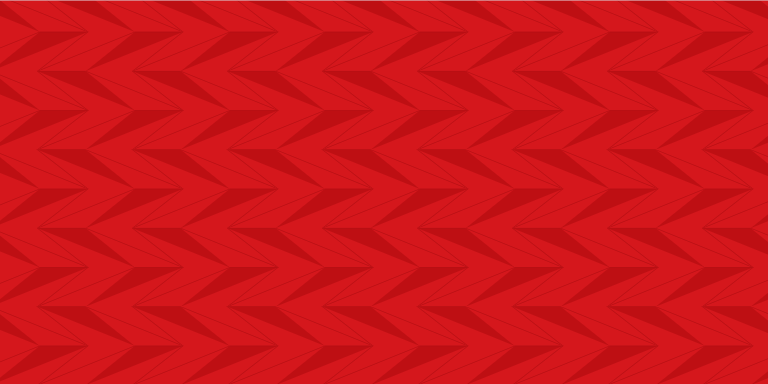
Give the GLSL for this pattern, as a WebGL 2 fragment shader.

```glsl
#version 300 es
precision highp float;
// Red folded-paper herringbone: mirrored bands of dark triangles, fine creases and a pale top rim.

uniform vec2 u_resolution;
out vec4 fragColor;

// Lengths are fractions of the canvas height.
const float PERIOD = 0.2474;              // horizontal repeat
const float BAND = 0.1022;                // height of one band; two bands per repeat
const vec2 ANCHOR = vec2(0.0975, 0.8146); // left end of one fold edge
const float FOLD_SPAN = 0.508;            // fold length, in periods
const float FOLD_SHIFT = 0.024;           // offset of every second fold, in periods
const float CREASE_WIDTH = 0.0018;
const float FOLD_WIDTH = 0.0016;
const float RIM_HEIGHT = 0.0019;

const vec3 LIGHT_RED = vec3(0.835, 0.090, 0.110);
const vec3 SHADE_RED = vec3(0.745, 0.058, 0.076);
const vec3 CREASE_RED = vec3(0.690, 0.050, 0.066);
const vec3 RIM_PINK = vec3(0.850, 0.620, 0.640);

// Signed offset to the nearest whole number.
float wrapCentered(float x) {
    return fract(x + 0.5) - 0.5;
}

// Converts a horizontal offset in periods to the distance from a slanted line
// that moves by slant periods across one band.
float slantDistance(float offset, float slant) {
    return offset * PERIOD / length(vec2(1.0, slant * PERIOD / BAND));
}

float edgeCoverage(float signedDistance, float pixel) {
    return clamp(signedDistance / pixel + 0.5, 0.0, 1.0);
}

// Coverage of a line, correct even when it is thinner than a pixel.
float lineCoverage(float d, float width, float pixel) {
    return edgeCoverage(d + 0.5 * width, pixel) - edgeCoverage(d - 0.5 * width, pixel);
}

void main() {
    float pixel = 1.0 / u_resolution.y;
    vec2 p = gl_FragCoord.xy * pixel;
    float column = (p.x - ANCHOR.x) / PERIOD;
    float row = (ANCHOR.y - p.y) / BAND;

    // Band coordinates: u in periods, t runs down each band; odd bands are mirrored.
    float t = fract(row);
    float tip = FOLD_SHIFT + FOLD_SPAN;
    float u = mod(floor(row), 2.0) > 0.5 ? tip - column : column;

    // Shaded triangle: flat top edge, apex slanting to the right.
    float longSlant = 1.0 + FOLD_SHIFT;
    float sheared = u - longSlant * t;
    float halfSpan = 0.5 * FOLD_SPAN * (1.0 - t);
    float fromCenter = wrapCentered(sheared - halfSpan);
    float leftSide = slantDistance(fromCenter + halfSpan, longSlant);
    float rightSide = slantDistance(halfSpan - fromCenter, longSlant - FOLD_SPAN);
    float shade = edgeCoverage(min(leftSide, rightSide), pixel);
    shade *= edgeCoverage(t * BAND, pixel);

    // Two creases meeting at the tip of the next fold.
    float longCrease = slantDistance(wrapCentered(sheared - FOLD_SPAN), longSlant);
    float shortCrease = slantDistance(wrapCentered(u - tip * t), tip);
    float crease = max(lineCoverage(longCrease, CREASE_WIDTH, pixel),
                       lineCoverage(shortCrease, CREASE_WIDTH, pixel));

    // Fold along the top edge of each shaded triangle.
    float foldStart = FOLD_SHIFT * mod(floor(row + 0.5), 2.0);
    float foldOffset = wrapCentered(column - foldStart - 0.5 * FOLD_SPAN);
    float foldEnd = (0.5 * FOLD_SPAN - abs(foldOffset)) * PERIOD;
    float fold = lineCoverage(wrapCentered(row) * BAND, FOLD_WIDTH, pixel)
               * edgeCoverage(foldEnd, pixel);

    vec3 color = mix(LIGHT_RED, SHADE_RED, shade);
    color = mix(color, CREASE_RED, max(0.8 * crease, fold));

    // Pale rim along the top of the sheet.
    color = mix(color, RIM_PINK, edgeCoverage(p.y - 1.0 + RIM_HEIGHT, pixel));
    fragColor = vec4(color, 1.0);
}
```
